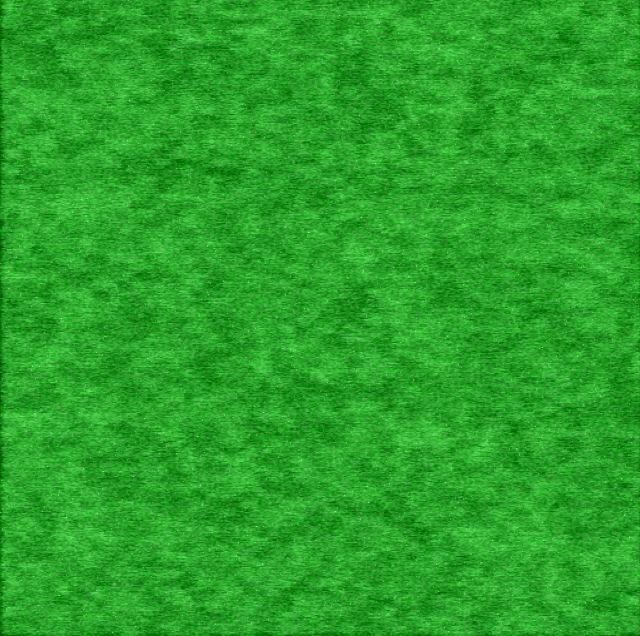
This texture is drawn by a Shadertoy shader. Its source:

```glsl
// Short green turf: ragged horizontal blades gathered in soft dark and light tufts.

const float ROWS = 508.0;            // blade rows over the canvas height
const float BLADE_LENGTH = 7.0;      // in rows
const float BLADE_SCATTER = 9.0;     // how far blades smear the tufts sideways
const float GRAIN_LENGTH = 1.7;
const vec2 TUFT_SIZE = vec2(10.0, 7.0);
const vec2 CLUMP_SIZE = vec2(25.0, 19.0);
const float TUFT_CONTRAST = 3.7;
const float BLADE_CONTRAST = 1.6;
const float GRAIN_CONTRAST = 2.3;
const float EDGE_WIDTH = 6.0;
const vec3 MID_GREEN = vec3(0.155, 0.635, 0.155);
const vec3 TONE_STEP = vec3(0.057, 0.080, 0.057);
const vec3 PALE_STEP = vec3(0.140, 0.015, 0.140);
const vec3 GLINT = vec3(0.26, 0.17, 0.26);

float hash(vec2 p) {
    return fract(sin(dot(p, vec2(12.9898, 78.233))) * 43758.5453);
}

// Smooth value noise
float noise(vec2 p) {
    vec2 i = floor(p);
    vec2 f = fract(p);
    f = f * f * (3.0 - 2.0 * f);
    float low = mix(hash(i), hash(i + vec2(1.0, 0.0)), f.x);
    float high = mix(hash(i + vec2(0.0, 1.0)), hash(i + 1.0), f.x);
    return mix(low, high, f.y);
}

// Random value along one row, changing softly between cells
float rowNoise(float x, float row, float salt, float softness) {
    float cell = floor(x);
    float blend = smoothstep(0.0, softness, fract(x));
    vec2 key = vec2(cell, row + salt);
    return mix(hash(key - vec2(1.0, 0.0)), hash(key), blend);
}

float tufts(vec2 p) {
    return 0.68 * noise(p / TUFT_SIZE) + 0.32 * noise(p / CLUMP_SIZE + 31.7);
}

// Colour of one row of blades at position x
vec3 bladeRow(float x, float row, float width) {
    float shift = 17.0 * hash(vec2(row, 3.1));
    float along = x / BLADE_LENGTH + shift;
    float blade = rowNoise(along, row, 0.37, 0.16);
    float reach = rowNoise(along, row, 611.3, 0.16) - 0.5;
    float grain = rowNoise(x / GRAIN_LENGTH + shift, row, 1207.9, 1.0);
    float pale = rowNoise(x / 3.0 + shift, row, 1811.2, 0.6);
    float spark = rowNoise(x / 1.5 + shift, row, 2403.6, 0.8);

    // Blades carry the shade of the tuft they are rooted in
    float tuft = tufts(vec2(x + BLADE_SCATTER * reach, row));
    float tone = TUFT_CONTRAST * (tuft - 0.5)
               + BLADE_CONTRAST * (blade - 0.5)
               + GRAIN_CONTRAST * (grain - 0.5);

    // Ragged shade at the borders, strongest on the left
    float ragged = EDGE_WIDTH * (0.3 + 0.7 * hash(vec2(row, 9.4)));
    tone -= 2.4 * (1.0 - smoothstep(0.0, ragged, x));
    tone -= 0.8 * (1.0 - smoothstep(0.0, 0.5 * ragged, width - x));
    tone -= 1.2 * (1.0 - smoothstep(0.0, 3.0, row));

    vec3 color = MID_GREEN + TONE_STEP * tone + PALE_STEP * (pale - 0.42);
    return color + GLINT * smoothstep(0.93, 1.0, spark);
}

void mainImage(out vec4 fragColor, in vec2 fragCoord) {
    vec2 p = fragCoord / iResolution.y * ROWS;
    float width = iResolution.x / iResolution.y * ROWS;

    // Blend neighbouring rows so that blades stay smooth when enlarged
    float y = p.y - 0.5;
    float row = floor(y);
    float blend = smoothstep(0.15, 0.85, y - row);
    vec3 color = mix(bladeRow(p.x, row, width), bladeRow(p.x, row + 1.0, width), blend);

    fragColor = vec4(clamp(color, 0.0, 1.0), 1.0);
}
```
